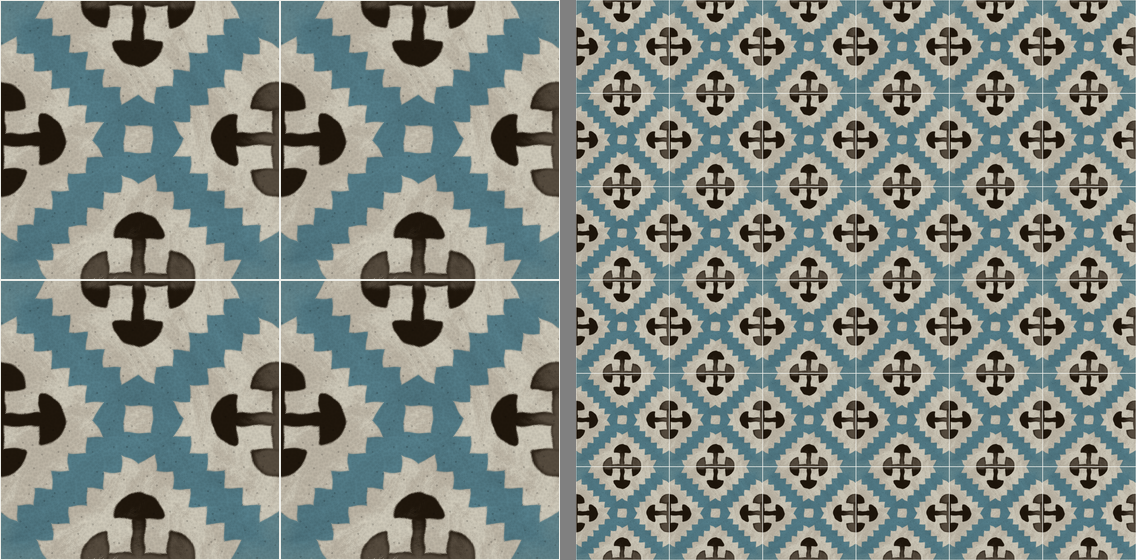
Left: one tile. Right: repeated 3 by 3.
Write a WebGL 1 fragment shader that draws this pattern.

```glsl
precision highp float;
// Cement tiles, two by two: a blue diagonal cross with stepped edges around
// cream medallions that carry dark capped crosses. One folded distance field
// draws each tile; integer sine layers and wrapped cells add the wear.

uniform vec2 u_resolution;

const float TILES = 2.0;
const float TAU = 6.2831853;
const vec3 BLUE = vec3(0.31, 0.465, 0.51);
const vec3 BLUE_WORN = vec3(0.42, 0.53, 0.54);
const vec3 CREAM_LIGHT = vec3(0.79, 0.77, 0.71);
const vec3 CREAM_SHADE = vec3(0.72, 0.69, 0.63);
const vec3 INK = vec3(0.12, 0.085, 0.045);
const vec3 INK_WORN = vec3(0.33, 0.29, 0.24);
const vec3 GROUT = vec3(0.96, 0.96, 0.94);

// Lengths are fractions of one tile.
const vec2 CENTRE = vec2(0.494, 0.502);
const float STEP = 0.0615;         // tread and riser of the staircase
const float FIRST_TREAD = 0.125;   // distance of the first tread from the centre
const float NOTCH = 0.159;         // depth of the notch between two spikes
const float FLANK = 0.604;         // slanted limit at the outermost spike
const float SLANT = 0.55;
const float SQUARE = 0.049;
const float STEM = 0.023;
const float CORNER = 0.012;
const float GROUT_HALF = 0.0033;
const float EDGE_SOFT = 0.0035;
const float WOBBLE = 0.0022;

vec2 hash2(vec2 p) {
  vec2 s = vec2(dot(p, vec2(127.1, 311.7)), dot(p, vec2(269.5, 183.3)));
  return fract(sin(s) * 43758.55);
}

// Distance to the nearest scattered point, wrapping after n cells.
float cellular(vec2 uv, float n) {
  vec2 p = uv * n;
  vec2 base = floor(p);
  float nearest = 2.0;
  for (int j = -1; j <= 1; j++) {
    for (int i = -1; i <= 1; i++) {
      vec2 id = base + vec2(float(i), float(j));
      nearest = min(nearest, length(id + hash2(mod(id, n)) - p));
    }
  }
  return nearest;
}

// Warped sine layers; the integer matrix keeps every layer periodic.
float mottle(vec2 uv) {
  vec2 q = uv * TAU;
  float sum = 0.0;
  float amp = 0.5;
  for (int i = 0; i < 6; i++) {
    q = mat2(2.0, 1.0, -1.0, 2.0) * q + 1.4 * sin(q.yx + 1.7);
    sum += amp * sin(q.x) * cos(q.y);
    amp *= 0.72;
  }
  return sum;
}

// Intersection of two distances with a rounded corner.
float roundedAnd(float a, float b) {
  vec2 d = vec2(a, b) + CORNER;
  return length(max(d, 0.0)) + min(max(d.x, d.y), 0.0) - CORNER;
}

float halfDisc(vec2 q, float base, float radius) {
  return roundedAnd(length(q - vec2(base, 0.0)) - radius, base - q.x);
}

// Stepped medallion, measured along and across its axis.
float medallion(float along, float across) {
  float d = 1.0;
  for (int i = 0; i < 6; i++) {
    float k = float(i);
    d = min(d, max(across - STEP * (k + 1.0), FIRST_TREAD + STEP * k - along));
  }
  d = max(d, NOTCH - along - SLANT * across);
  return max(d, across + SLANT * along - FLANK);
}

// Cross with half disc caps, centred on the tile edge.
float cappedCross(float along, float across) {
  float inward = abs(0.5 - along);
  float d = halfDisc(vec2(inward, across), 0.146, 0.093);
  d = min(d, halfDisc(vec2(across, inward), 0.105, 0.102));
  d = min(d, max(across - STEM, inward - 0.155));
  return min(d, max(inward - STEM, across - 0.115));
}

float cover(float d, float soft) {
  return 1.0 - smoothstep(-soft, soft, d);
}

void main() {
  vec2 tile = fract(gl_FragCoord.xy / u_resolution * TILES);
  float pixel = TILES / min(u_resolution.x, u_resolution.y);
  float soft = max(EDGE_SOFT, 0.75 * pixel);

  // Wear fields
  float stain = mottle(tile);
  float grain = cellular(tile, 96.0) - 0.5;
  float pit = 1.0 - smoothstep(0.03, 0.09, cellular(tile, 17.0));
  float rim = max(abs(tile.x - 0.5), abs(tile.y - 0.5));

  // Hand-cut outlines, folded onto one arm
  vec2 w = tile * TAU;
  vec2 p = tile - CENTRE;
  p += WOBBLE * (sin(w.yx * vec2(5.0, 4.0) + w * 2.0) + sin(w.yx * 11.0 - w * 7.0));
  vec2 f = abs(p);
  float along = max(f.x, f.y);
  float across = min(f.x, f.y);
  float rough = 0.0018 * stain;
  float creamD = min(medallion(along, across), along - SQUARE) + rough;
  float inkD = cappedCross(along, across) + 1.5 * rough;

  // Pigments
  vec3 blue = BLUE * (1.0 + 0.07 * stain);
  blue = mix(blue, BLUE_WORN, smoothstep(0.40, 0.5, rim + 0.03 * stain) * 0.5);
  vec3 cream = mix(CREAM_SHADE, CREAM_LIGHT, smoothstep(-0.5, 0.5, stain + 0.5 * p.x));
  cream *= 1.0 - 0.12 * cover(abs(creamD) - 0.002, 0.006);
  float fade = smoothstep(0.80, 0.98, tile.x) + 1.0 - smoothstep(0.02, 0.22, tile.y);
  fade += 0.7 * smoothstep(0.955, 0.985, tile.y) + 0.35 * stain;
  fade *= 0.55 + 0.45 * smoothstep(0.0, 0.02, -inkD);
  vec3 ink = mix(INK, INK_WORN, smoothstep(0.1, 1.0, fade));

  // Layers
  vec3 color = mix(blue, cream, cover(creamD, soft));
  color = mix(color, ink, cover(inkD, soft * 1.3));
  color *= 1.0 + 0.10 * grain - 0.16 * pit;
  float chip = (1.0 - smoothstep(0.0, 0.022, tile.y)) * smoothstep(0.1, 0.6, stain);
  color = mix(color, CREAM_LIGHT, 0.6 * chip);
  color = mix(color, GROUT, cover(0.5 - rim - GROUT_HALF, 0.6 * pixel));
  gl_FragColor = vec4(color, 1.0);
}
```
